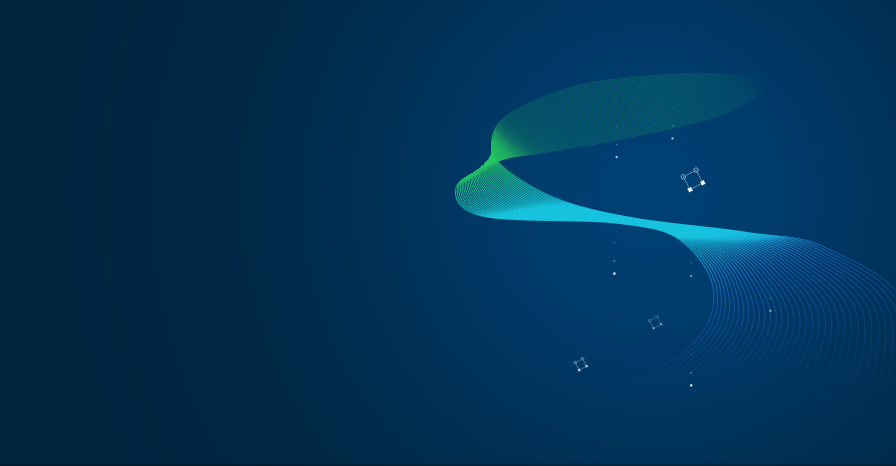
This background is drawn by a WebGL 1 fragment shader. Its source:

```glsl
precision highp float;

uniform vec2 u_resolution;

const float ASPECT = 1.925;
const vec3 NAVY = vec3(0.0, 0.138, 0.238);
const vec3 HALO = vec3(0.0, 0.248, 0.45);
const vec2 HALO_CENTER = vec2(1.40, 0.58);
const float HALO_RADIUS = 0.68;

const vec3 TEAL = vec3(0.07, 0.58, 0.40);
const vec3 GREEN = vec3(0.14, 0.78, 0.38);
const vec3 CYAN = vec3(0.10, 0.82, 0.92);
const vec3 BLUE = vec3(0.10, 0.38, 0.76);
const vec3 WHITE = vec3(0.92, 0.97, 1.0);

const float STRANDS = 34.0;
const float STRAND_HALF = 0.0011;
const int SPANS = 11;
const int STEPS = 16;
const float DOT_RADIUS = 0.0026;

float cross2(vec2 a, vec2 b) { return a.x * b.y - a.y * b.x; }

// Share of a pixel covered by a stroke whose axis lies at distance d
float stroke(float d, float halfWidth, float px) {
  float lo = max(d - 0.5 * px, -halfWidth);
  float hi = min(d + 0.5 * px, halfWidth);
  return clamp((hi - lo) / px, 0.0, 1.0);
}

float fill(float d, float px) { return clamp(0.5 - d / px, 0.0, 1.0); }

vec4 catmullRom(vec4 a, vec4 b, vec4 c, vec4 d, float u) {
  return b + 0.5 * u * (c - a + u * (2.0 * a - 5.0 * b + 4.0 * c - d
    + u * (3.0 * (b - c) + d - a)));
}

// Strand coverage where a ruling of the ribbon passes through p
float strands(vec2 p, vec4 rail, vec4 slope, float px) {
  vec2 across = rail.zw - rail.xy;
  float t = dot(p - rail.xy, across) / max(dot(across, across), 1e-6);
  if (abs(t - 0.5) > 0.56) return 0.0;
  vec2 along = normalize(mix(slope.xy, slope.zw, t) + 1e-6);
  float width = abs(cross2(along, across));
  float gap = width / STRANDS;
  float nearest = clamp(floor(t * STRANDS + 0.5), 0.0, STRANDS);
  float line = stroke(abs(t * STRANDS - nearest) * gap, STRAND_HALF, px);
  float dense = min(1.0, 2.0 * STRAND_HALF / max(gap, 1e-5));
  dense *= fill(-min(t, 1.0 - t) * width, px);
  return mix(dense, line, smoothstep(0.8 * px, 2.0 * px, gap));
}

// Ribbon of strands between two rails, each knot holding both rail points
vec3 ribbon(vec3 color, vec2 p, float px) {
  vec4 knot[14];
  knot[0] = vec4(1.725, 0.870, 1.730, 0.875);
  knot[1] = vec4(1.670, 0.840, 1.670, 0.830);
  knot[2] = vec4(1.475, 0.843, 1.563, 0.758);
  knot[3] = vec4(1.250, 0.818, 1.350, 0.705);
  knot[4] = vec4(1.093, 0.755, 1.175, 0.673);
  knot[5] = vec4(1.055, 0.690, 1.070, 0.653);
  knot[6] = vec4(1.090, 0.635, 0.980, 0.600);
  knot[7] = vec4(1.200, 0.573, 1.038, 0.535);
  knot[8] = vec4(1.363, 0.533, 1.325, 0.520);
  knot[9] = vec4(1.600, 0.503, 1.463, 0.483);
  knot[10] = vec4(1.775, 0.468, 1.533, 0.375);
  knot[11] = vec4(1.955, 0.330, 1.480, 0.255);
  knot[12] = vec4(1.925, 0.038, 1.250, 0.118);
  knot[13] = vec4(1.800, -0.120, 1.000, 0.030);

  vec4 last = knot[1];
  float lastSide = cross2(last.zw - last.xy, p - last.xy);
  for (int i = 0; i < SPANS; i++) {
    for (int j = 1; j <= STEPS; j++) {
      float u = float(j) / float(STEPS);
      vec4 rail = catmullRom(knot[i], knot[i + 1], knot[i + 2], knot[i + 3], u);
      float side = cross2(rail.zw - rail.xy, p - rail.xy);
      if (side * lastSide < 0.0) {
        float k = lastSide / (lastSide - side);
        float s = float(i) + (float(j) - 1.0 + k) / float(STEPS);
        float cover = strands(p, mix(last, rail, k), rail - last, px);
        vec3 tint = mix(TEAL, GREEN, smoothstep(2.5, 4.0, s));
        tint = mix(tint, CYAN, smoothstep(4.5, 6.3, s));
        tint = mix(tint, BLUE, smoothstep(7.8, 9.3, s));
        float alpha = smoothstep(0.0, 1.6, s) * mix(0.4, 0.9, smoothstep(3.0, 4.0, s));
        alpha *= 1.0 - smoothstep(8.5, 11.0, s);
        color = mix(color, tint, cover * alpha);
      }
      last = rail;
      lastSide = side;
    }
  }
  return color;
}

// Tilted square frame: rings on the upper corners, solid blocks on the lower
float marker(vec2 p, float size, float px) {
  const float TILT = 0.49;
  p = mat2(cos(TILT), -sin(TILT), sin(TILT), cos(TILT)) * p;
  vec2 q = abs(p) - size;
  float frame = 0.45 * stroke(abs(max(q.x, q.y)), 0.0009, px);
  float ring = 0.6 * stroke(abs(length(q) - 0.3 * size), 0.0009, px);
  float block = fill(max(abs(q.x), abs(q.y)) - 0.28 * size, px);
  return max(frame, p.y > 0.0 ? ring : block);
}

// Bright dot with fainter ones rising above it
float dotTrail(vec2 p, float px) {
  float light = 0.0;
  for (int i = 0; i < 3; i++) {
    float n = float(i);
    float d = length(p - vec2(0.0, 0.021 * n + 0.006 * n * n)) - DOT_RADIUS / (1.0 + 0.4 * n);
    light = max(light, fill(d, px) / (1.0 + 1.6 * n));
  }
  return light;
}

void main() {
  vec2 p = gl_FragCoord.xy / u_resolution * vec2(ASPECT, 1.0);
  float px = 1.0 / u_resolution.y;

  // Backdrop
  vec2 fromHalo = (p - HALO_CENTER) / HALO_RADIUS;
  vec3 color = mix(NAVY, HALO, exp(-dot(fromHalo, fromHalo)));
  color *= mix(0.8, 1.0, smoothstep(0.002, 0.008, p.y));

  color = ribbon(color, p, px);

  // Small ornaments
  float light = marker(p - vec2(1.489, 0.614), 0.0155, px);
  light = max(light, 0.45 * marker(p - vec2(1.408, 0.308), 0.009, px));
  light = max(light, 0.75 * marker(p - vec2(1.248, 0.218), 0.009, px));
  light = max(light, 0.7 * dotTrail(p - vec2(1.325, 0.663), px));
  light = max(light, 0.6 * dotTrail(p - vec2(1.445, 0.703), px));
  light = max(light, dotTrail(p - vec2(1.320, 0.413), px));
  light = max(light, 0.9 * dotTrail(p - vec2(1.485, 0.173), px));
  light = max(light, 0.5 * dotTrail(p - vec2(1.655, 0.333), px));
  light = max(light, 0.4 * dotTrail(p - vec2(1.485, 0.408), px));
  gl_FragColor = vec4(mix(color, WHITE, light), 1.0);
}
```
